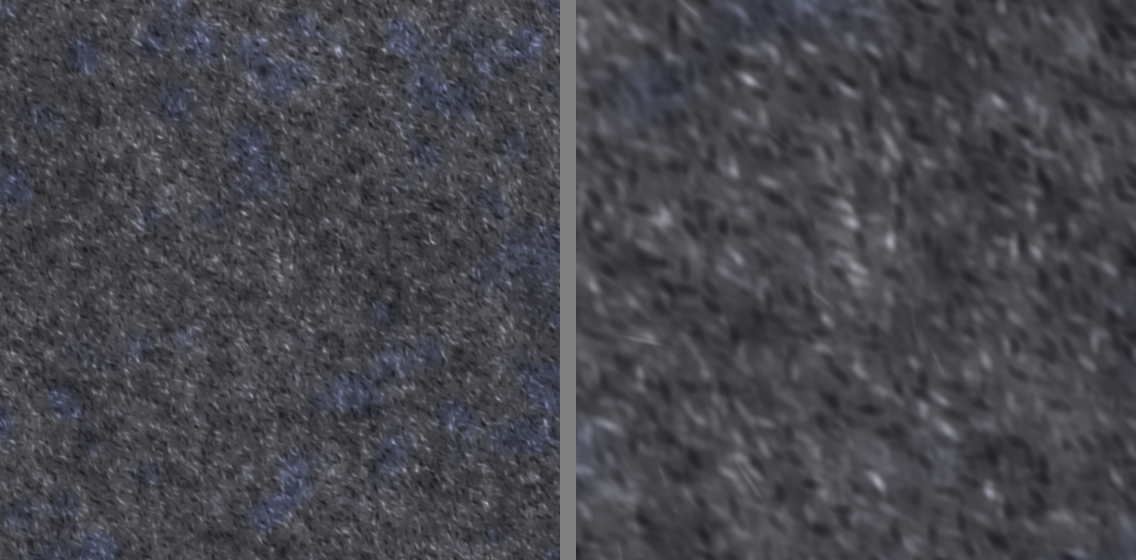
Left: the whole. Right: its middle third, enlarged.
This texture is drawn by a WebGL 1 fragment shader. Its source:

```glsl
precision highp float;
// Dark slate-grey stone with fine slanted grains and faint bluish patches.

uniform vec2 u_resolution;

// Colour
const float MEDIAN_TONE = 0.272;
const vec3 SLATE_TINT = vec3(0.985, 0.990, 1.065);
const vec3 BLUE_TINT  = vec3(0.930, 0.985, 1.150);
const vec3 WARM_TINT  = vec3(1.025, 1.000, 0.980);

// Grain direction in radians, and how far single grains stray from it
const float GRAIN_ANGLE = -0.85;
const float GRAIN_STRAY = 0.65;

// Cells across the canvas for each layer
const float DUST_CELLS  = 165.0;
const float GRAIN_CELLS = 95.0;
const float CLUMP_CELLS = 46.0;
const float PATCH_CELLS = 17.0;
const float CLOUD_CELLS = 5.0;
const float FIBRE_CELLS = 30.0;

// Contrast of each layer
const float DUST_GAIN  = 0.15;
const float GRAIN_GAIN = 0.48;
const float CLUMP_GAIN = 0.22;
const float PATCH_GAIN = 0.11;
const float CLOUD_GAIN = 0.07;
const float FIBRE_GAIN = 0.22;

vec3 hash3(vec2 cell, float seed) {
  vec3 q = fract(vec3(cell.xyx + seed * 17.3) * vec3(0.1031, 0.1030, 0.0973));
  q += dot(q, q.yxz + 33.33);
  return fract((q.xxy + q.yzz) * q.zyx);
}

mat2 rotation(float angle) {
  float c = cos(angle);
  float s = sin(angle);
  return mat2(c, -s, s, c);
}

// Cellular noise: each cell drops one soft ellipse, light or dark.
// slimness is the ellipse's width relative to its length.
float grainLayer(vec2 p, float cells, float slimness, float seed) {
  p *= cells;
  vec2 home = floor(p);
  float sum = 0.0;
  for (int y = -1; y <= 1; y++) {
    for (int x = -1; x <= 1; x++) {
      vec2 cell = home + vec2(float(x), float(y));
      vec3 rnd = hash3(cell, seed);
      vec3 look = hash3(cell, seed + 5.0);
      vec2 d = rotation((look.x * 2.0 - 1.0) * GRAIN_STRAY) * (p - cell - rnd.xy);
      d.y /= slimness;
      float falloff = max(0.0, 1.0 - dot(d, d));
      sum += (rnd.z * 2.0 - 1.0) * falloff * falloff;
    }
  }
  return sum;
}

void main() {
  vec2 uv = gl_FragCoord.xy / u_resolution.y;
  vec2 p = rotation(GRAIN_ANGLE) * uv + 3.0;

  // Brightness: layers from dust to broad clouds
  float patches = grainLayer(p, PATCH_CELLS, 0.9, 4.0);
  float clouds = grainLayer(p, CLOUD_CELLS, 1.0, 5.0);
  float relief = DUST_GAIN * grainLayer(p, DUST_CELLS, 0.6, 1.0)
               + GRAIN_GAIN * grainLayer(p, GRAIN_CELLS, 0.45, 2.0)
               + CLUMP_GAIN * grainLayer(p, CLUMP_CELLS, 0.8, 3.0)
               + PATCH_GAIN * patches
               + CLOUD_GAIN * clouds;

  // Sparse pale fibres
  float fibre = grainLayer(p, FIBRE_CELLS, 0.10, 6.0);
  relief += FIBRE_GAIN * smoothstep(0.4, 1.0, fibre);

  // The exponential keeps shadows soft and lets highlights stand out
  float tone = MEDIAN_TONE * exp(relief);

  // Bluish and warmer areas
  float hue = grainLayer(p, PATCH_CELLS, 1.0, 7.0)
            + 0.6 * grainLayer(p, CLOUD_CELLS, 1.0, 8.0);
  vec3 tint = mix(vec3(1.0), BLUE_TINT, smoothstep(0.15, 1.0, hue));
  tint *= mix(vec3(1.0), WARM_TINT, smoothstep(0.0, 0.9, -hue));

  gl_FragColor = vec4(tone * SLATE_TINT * tint, 1.0);
}
```
